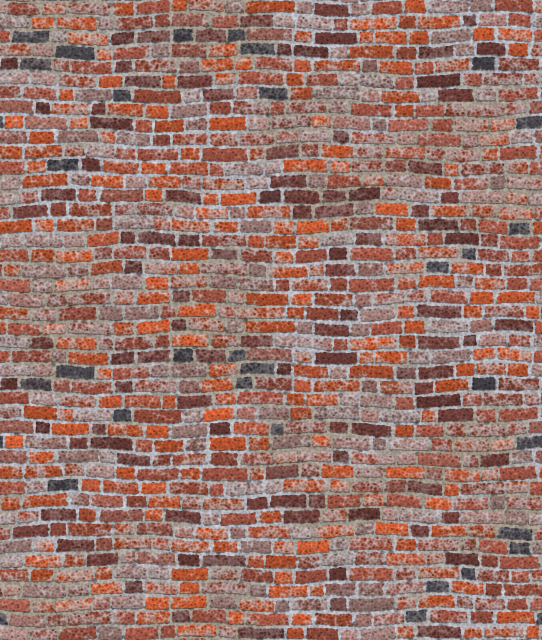
Write a WebGL 2 fragment shader that draws this texture.

```glsl
#version 300 es
precision highp float;

uniform vec2 u_resolution;
out vec4 fragColor;

const float TAU = 6.2831853;
const float PAIRS = 9.0;        // stretcher + header pairs in a course
const float COURSES = 44.0;
const float CYCLE = 22.0;       // courses before the bond starts over
const float PAIR_WIDTH = 4.14;  // measured in course heights

const vec3 ORANGE = vec3(0.74, 0.34, 0.20);
const vec3 RED = vec3(0.60, 0.32, 0.26);
const vec3 PALE = vec3(0.63, 0.50, 0.48);
const vec3 MAROON = vec3(0.42, 0.24, 0.22);
const vec3 CHARCOAL = vec3(0.27, 0.26, 0.28);
const vec3 CHALK = vec3(0.70, 0.67, 0.68);
const vec3 COOL_MORTAR = vec3(0.71, 0.71, 0.74);
const vec3 WARM_MORTAR = vec3(0.63, 0.59, 0.54);

float hash(vec2 p) {
  vec3 q = fract(p.xyx * 0.1031);
  q += dot(q, q.yzx + 33.33);
  return fract((q.x + q.y) * q.z);
}

// Distance to the nearest scattered point, wrapping after count cells
float cellular(vec2 uv, vec2 count) {
  vec2 p = uv * count;
  vec2 base = floor(p);
  float nearest = 2.0;
  for (int j = -1; j <= 1; j++) {
    for (int i = -1; i <= 1; i++) {
      vec2 cell = base + vec2(i, j);
      vec2 id = mod(cell, count);
      vec2 point = cell + vec2(hash(id + 3.7), hash(id + 57.3));
      nearest = min(nearest, length(p - point));
    }
  }
  return nearest;
}

// Broad weathering, from -1 to 1
float weather(vec2 uv) {
  float a = sin(TAU * (uv.x + 2.0 * uv.y) + 1.2 * sin(TAU * 2.0 * uv.x));
  float b = sin(TAU * (3.0 * uv.x - 4.0 * uv.y) + 1.5 * sin(TAU * 2.0 * uv.y));
  return 0.55 * a + 0.45 * b;
}

float roundedBox(vec2 p, vec2 halfSize, float radius) {
  vec2 q = abs(p) - halfSize + radius;
  return length(max(q, 0.0)) + min(max(q.x, q.y), 0.0) - radius;
}

vec3 clayColor(float kind, float tone) {
  vec3 clay = mix(ORANGE, RED, smoothstep(0.18, 0.42, kind));
  clay = mix(clay, PALE, smoothstep(0.56, 0.72, kind));
  clay = mix(clay, MAROON, smoothstep(0.82, 0.85, kind));
  clay = mix(clay, CHARCOAL, smoothstep(0.94, 0.955, kind));
  return clay * (0.86 + 0.26 * tone);
}

void main() {
  vec2 uv = gl_FragCoord.xy / u_resolution;
  float zone = weather(uv);
  float coarse = cellular(uv, vec2(28.0, 44.0));
  float medium = cellular(uv, vec2(70.0, 96.0));
  float fine = cellular(uv, vec2(170.0, 212.0));
  float mottle = 0.4 * coarse + 0.35 * medium + 0.25 * fine;

  // Slightly wavering courses, each shifted by its own amount
  float y = uv.y * COURSES + 0.13 * sin(TAU * (2.0 * uv.x + 2.0 * uv.y))
          + 0.07 * sin(TAU * (5.0 * uv.x - 4.0 * uv.y));
  float course = mod(floor(y), COURSES);
  float bondRow = mod(course, CYCLE);
  float shift = hash(vec2(bondRow, 71.0));
  float x = uv.x * PAIRS + 0.5 * mod(course, 2.0) + 0.36 * shift
          + 0.07 * sin(TAU * (3.0 * uv.x + shift)) + 0.03 * sin(TAU * (7.0 * uv.x - shift));

  // Long brick followed by a short one
  float pair = mod(floor(x), PAIRS);
  float along = fract(x);
  float split = 0.65 + 0.10 * (hash(vec2(pair, bondRow + 41.0)) - 0.5);
  float header = step(split, along);
  vec2 span = mix(vec2(0.0, split), vec2(split, 1.0), header);
  vec2 id = vec2(2.0 * pair + header, bondRow);
  float altered = step(0.82, hash(vec2(id.x, course) + 19.0));
  id.y = mix(id.y, course + 60.0, altered);
  float kind = hash(id + 7.0);
  float tone = hash(id + 131.0);
  float wear = hash(id + 263.0);

  // Worn brick outline
  vec2 local = vec2((along - 0.5 * (span.x + span.y)) * PAIR_WIDTH, fract(y) - 0.5);
  vec2 halfSize = vec2(0.5 * (span.y - span.x) * PAIR_WIDTH - 0.11, 0.41 - 0.05 * wear);
  local.y += 0.05 * (tone - 0.5) + 0.03 * (wear - 0.5) * local.x;
  float edge = roundedBox(local, halfSize, 0.10) + 0.22 * (mottle - 0.40);
  float blur = max(0.05, 0.7 * COURSES / u_resolution.y);
  float brick = 1.0 - smoothstep(-blur, blur, edge);

  // Clay with chalky bloom, pits and grain
  vec3 clay = clayColor(kind, tone);
  float bloom = smoothstep(0.34, 0.68, mottle + 0.07 * zone + 0.34 * (wear - 0.5));
  clay = mix(clay, CHALK, 0.72 * bloom * (1.0 - 0.6 * step(0.82, kind)));
  clay *= 0.84 + 0.36 * fine;
  clay *= 1.0 - 0.28 * smoothstep(0.24, 0.08, medium);
  clay *= 1.0 + 0.10 * smoothstep(-0.4, 0.4, local.y) - 0.05;

  // Mortar, shaded beneath each brick
  vec3 mortar = mix(COOL_MORTAR, WARM_MORTAR, smoothstep(-0.5, 0.7, zone + 0.8 * (coarse - 0.45)));
  mortar *= 0.80 + 0.26 * fine + 0.18 * medium;
  float shadow = smoothstep(0.13, 0.0, edge) * smoothstep(0.1, 0.35, -local.y);
  mortar *= 1.0 - 0.42 * shadow;
  mortar *= 1.0 - 0.35 * smoothstep(0.20, 0.06, coarse);

  fragColor = vec4(mix(mortar, clay, brick), 1.0);
}
```
